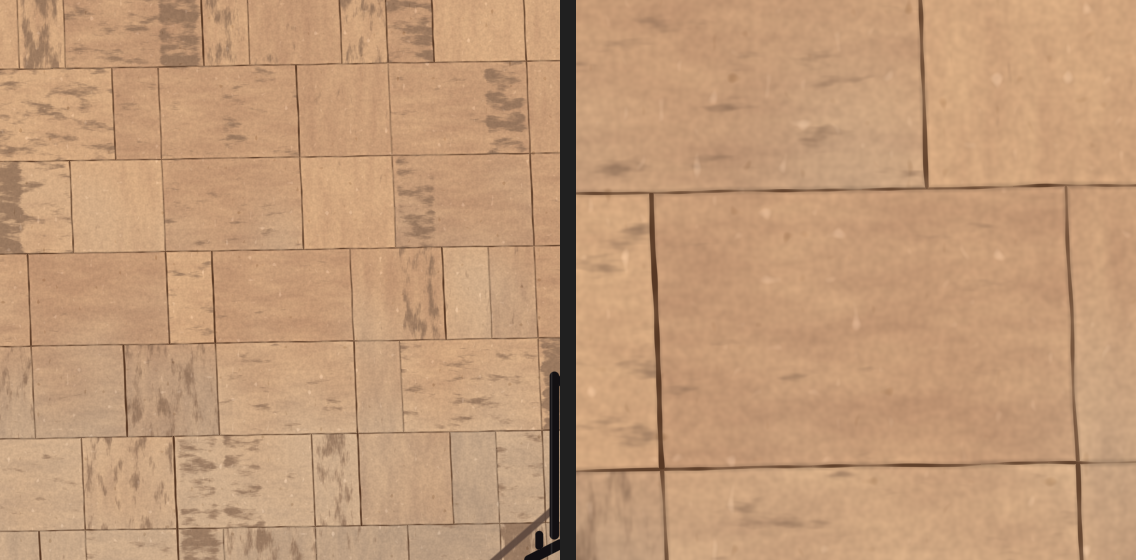
Left, the full canvas; right, a detail of the centre.
A WebGL 1 fragment shader for this texture:

```glsl
precision highp float;
uniform vec2 u_resolution;

const vec3 SAND = vec3(0.84, 0.67, 0.51);
const vec3 BROWN = vec3(0.74, 0.57, 0.44);
const vec3 PALE = vec3(0.81, 0.68, 0.55);
const vec3 GREY = vec3(0.70, 0.59, 0.49);
const vec3 UMBER = vec3(0.55, 0.43, 0.34);
const vec3 JOINT = vec3(0.34, 0.22, 0.14);
const vec3 IRON = vec3(0.07, 0.06, 0.07);
const vec3 SHADOW = vec3(0.36, 0.28, 0.24);
const float UNIT = 0.0823;      // narrowest stone width
const float COURSE = 0.1650;    // course height
const vec2 GRID_START = vec2(0.030, 0.124);
const vec2 SKEW = vec2(0.042, 0.016);
const float JOINT_WIDTH = 0.0013;
const float GRAIN = 0.055;

float hash(vec2 p) {
  vec3 q = fract(p.xyx * vec3(0.1031, 0.1030, 0.0973));
  q += dot(q, q.yzx + 33.33);
  return fract((q.x + q.y) * q.z);
}

float cornerSlope(vec2 cell, vec2 offset) {
  float a = 6.2832 * hash(cell);
  return dot(vec2(cos(a), sin(a)), offset);
}

float noise(vec2 p) {
  vec2 i = floor(p), f = fract(p);
  vec2 u = f * f * f * (f * (f * 6.0 - 15.0) + 10.0);
  vec2 e = vec2(1.0, 0.0);
  return mix(mix(cornerSlope(i, f), cornerSlope(i + e, f - e), u.x),
             mix(cornerSlope(i + e.yx, f - e.yx), cornerSlope(i + 1.0, f - 1.0), u.x), u.y);
}

float fbm(vec2 p) {
  float sum = 0.0, amp = 0.7;
  for (int i = 0; i < 4; i++) {
    sum += amp * noise(p);
    p = mat2(1.9, 0.3, -0.3, 1.9) * p + 17.3;
    amp *= 0.58;
  }
  return sum;
}

// Left edge and width, in units, of the stone of a course that covers x
vec2 findStone(float x, float course) {
  float left = -4.0, width = 1.0;
  for (int i = 0; i < 24; i++) {
    float pick = hash(vec2(left + 41.0, course * 7.0 + 13.0));
    width = 1.0 + step(0.45, pick) + step(0.75, pick);
    if (x < left + width) break;
    left += width;
  }
  return vec2(left, width);
}

float segment(vec2 p, vec2 a, vec2 b, float radius) {
  vec2 ab = b - a;
  return length(p - a - ab * clamp(dot(p - a, ab) / dot(ab, ab), 0.0, 1.0)) - radius;
}

float fill(float d, float blur) {
  return 1.0 - smoothstep(-blur, blur, d);
}

void main() {
  vec2 p = gl_FragCoord.xy / u_resolution;
  float px = 0.8 / min(u_resolution.x, u_resolution.y);
  float down = 1.0 - p.y;

  // Slightly skewed wall grid with wavering edges
  vec2 wall = vec2(p.x - SKEW.x * down, down + SKEW.y * p.x) - GRID_START;
  wall += 0.0012 * vec2(noise(p * 22.0), noise(p * 22.0 + 50.0));
  vec2 g = wall / vec2(UNIT, COURSE);
  float course = floor(g.y);
  vec2 stone = findStone(g.x, course);
  vec2 id = vec2(stone.x + 60.0, course + 20.0);

  // Streaks run along wide stones and up narrow ones
  bool wide = stone.y > 2.5 || hash(id + 91.0) > 0.75;
  vec2 along = wide ? p : p.yx;
  vec2 shift = 30.0 * vec2(hash(id + 3.0), hash(id + 8.0));
  float streak = fbm(along * vec2(12.0, 42.0) + shift);
  float scuff = fbm(along * vec2(17.0, 48.0) + shift.yx + 70.0);
  float cloud = noise(p * 7.0 + 5.0);

  // Warm stones above, cooler ones toward the foot of the wall
  float light = clamp(0.60 + 0.75 * (hash(id) - 0.5) + 0.7 * streak + 0.4 * cloud, 0.0, 1.0);
  float cool = smoothstep(0.35, 0.95, down + 0.35 * (hash(id + 21.0) - 0.5) + 0.25 * cloud);
  vec3 col = mix(mix(BROWN, SAND, light), mix(GREY, PALE, light), cool);

  // Dark weathering, sometimes confined to one unit of a stone
  float inUnit = fract(g.x);
  float band = smoothstep(0.0, 0.15, inUnit) * smoothstep(1.0, 0.8, inUnit);
  band *= step(0.87, hash(vec2(floor(g.x) + 30.0, course + 77.0)));
  float wear = mix(-0.42, 0.12, pow(hash(id + 44.0), 2.5)) + 0.48 * band;
  col = mix(col, UMBER, 0.8 * smoothstep(-0.02, 0.45, scuff + wear));

  // Fine grain, pits and pale chips
  float grain = noise(p * 130.0) + 0.8 * noise(p * 260.0 + 9.0);
  float chips = noise(p * vec2(95.0, 75.0) + 31.0);
  col *= 1.0 + GRAIN * grain;
  col += 0.09 * smoothstep(0.38, 0.65, chips) - 0.08 * smoothstep(0.42, 0.65, -chips);

  // Joints: deep upright gaps, finer level ones
  float edge = g.x - stone.x < 0.5 * stone.y ? stone.x : stone.x + stone.y;
  float level = floor(g.y + 0.5);
  vec2 gap = abs(g - vec2(edge, level)) * vec2(UNIT, COURSE);
  float depth = hash(vec2(edge + 15.0, course + 53.0));
  float ragged = noise(p * 45.0 + 12.0);
  float upright = fill(gap.x - JOINT_WIDTH * (0.45 + 0.8 * depth + 0.6 * ragged), px);
  upright *= clamp(0.3 + 0.75 * depth + 0.4 * ragged, 0.0, 1.0);
  float flatGap = fill(gap.y - JOINT_WIDTH * (0.55 + 0.5 * ragged), px);
  flatGap *= clamp(0.55 + 0.8 * ragged, 0.1, 0.9);
  float nearest = min(gap.x, gap.y);
  col *= 1.0 + 0.05 * smoothstep(0.008, 0.003, nearest) * (0.4 + ragged);
  col *= 1.0 - 0.14 * smoothstep(0.0035, 0.0, nearest);
  col = mix(col, JOINT, max(upright, flatGap));

  // Iron post with its foot and slanting shadow
  float shade = segment(p, vec2(0.87, -0.012), vec2(0.985, 0.088), 0.006);
  col = mix(col, SHADOW, 0.9 * fill(shade, px * 1.5));
  float post = segment(p, vec2(0.990, 0.328), vec2(0.990, 0.045), 0.0085);
  post = min(post, segment(p, vec2(0.992, 0.328), vec2(1.02, 0.295), 0.006));
  post = min(post, segment(p, vec2(0.963, 0.045), vec2(0.963, 0.025), 0.007));
  post = min(post, segment(p, vec2(0.945, 0.0), vec2(1.0, 0.028), 0.009));
  float sheen = 0.12 * fill(abs(p.x - 0.985) - 0.001, 0.002);
  col = mix(col, IRON + sheen, fill(post, px));

  gl_FragColor = vec4(clamp(col, 0.0, 1.0), 1.0);
}
```
